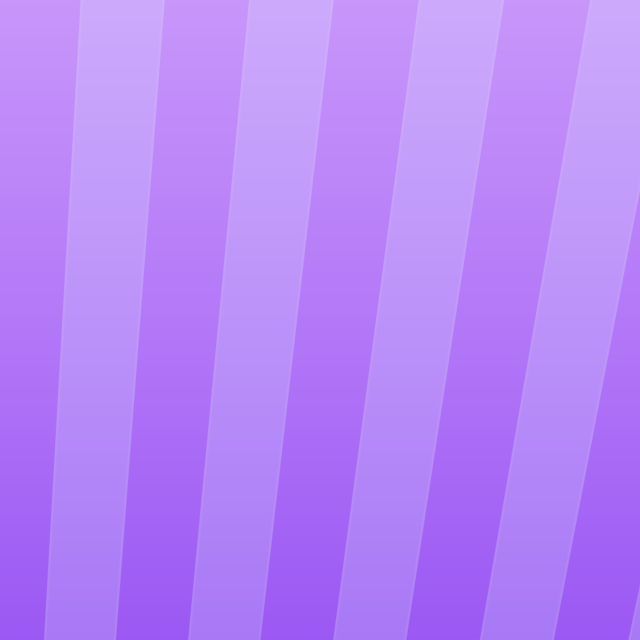
Reproduce this background procedurally as a WebGL 1 fragment shader.

```glsl
precision highp float;

// Violet backdrop with pale, slightly leaning rays.
// Rays have equal angular width around an apex far below the canvas;
// a translucent tint and a thin edge sheen lie over a vertical gradient.

#define APEX vec2(-0.2703, -5.9206)
#define FIRST_EDGE 0.0572
#define RAY_ANGLE 0.0189
#define RAY_TINT vec3(0.863, 0.98, 1.0)
#define RAY_OPACITY 0.2
#define SHEEN_WIDTH 0.0018
#define SHEEN_OPACITY 0.06
#define TOP_COLOR vec3(0.784, 0.588, 0.980)
#define MIDDLE_COLOR vec3(0.702, 0.471, 0.970)
#define BOTTOM_COLOR vec3(0.608, 0.345, 0.953)

uniform vec2 u_resolution;

// Signed distance to the nearest ray edge, negative inside a pale ray.
float rayDistance(vec2 point) {
  vec2 fromApex = point - APEX;
  float angle = atan(fromApex.x, fromApex.y);
  float phase = (angle - FIRST_EDGE) / RAY_ANGLE;
  float wrapped = mod(phase + 0.5, 2.0) - 0.5;
  return (abs(wrapped - 0.5) - 0.5) * RAY_ANGLE * length(fromApex);
}

// Vertical gradient through three colours.
vec3 backdrop(float height) {
  vec3 lower = mix(BOTTOM_COLOR, MIDDLE_COLOR, clamp(height * 2.0, 0.0, 1.0));
  return mix(lower, TOP_COLOR, clamp(height * 2.0 - 1.0, 0.0, 1.0));
}

void main() {
  vec2 uv = gl_FragCoord.xy / u_resolution;
  float pixel = 1.0 / min(u_resolution.x, u_resolution.y);
  float edge = rayDistance(uv);
  vec3 color = backdrop(uv.y);

  // Pale rays with smoothed edges
  float ray = 1.0 - smoothstep(-0.75 * pixel, 0.75 * pixel, edge);
  color = mix(color, RAY_TINT, ray * RAY_OPACITY);

  // Thin sheen just inside each ray edge
  float offset = abs(edge + SHEEN_WIDTH);
  float sheen = 1.0 - smoothstep(0.0, SHEEN_WIDTH + pixel, offset);
  color = mix(color, vec3(1.0), sheen * SHEEN_OPACITY);

  gl_FragColor = vec4(color, 1.0);
}
```
